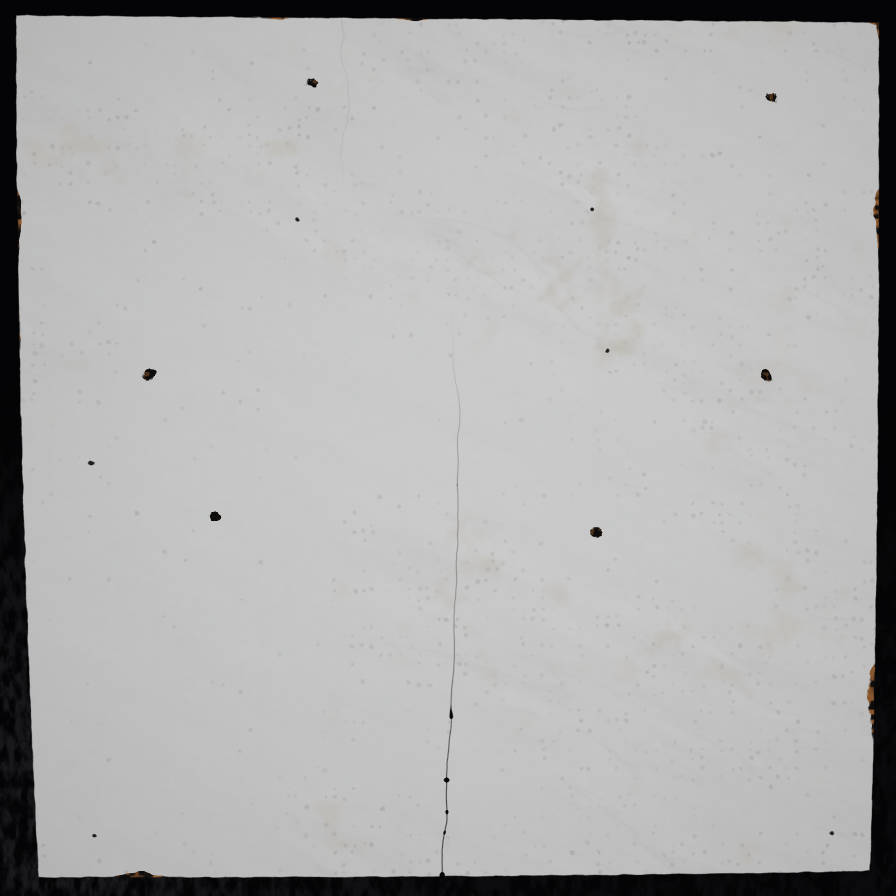
Write a Shadertoy shader that draws this texture.

```glsl
// A worn, pale painted square panel with a hairline crack, holes and chipped edges on black.
const vec3 PAINT = vec3(0.789, 0.790, 0.791);
const vec3 BACKDROP = vec3(0.016, 0.013, 0.018);
const vec3 DUST = vec3(0.10, 0.10, 0.115);
const vec3 VOID_DARK = vec3(0.06, 0.05, 0.045);
const vec3 BROWN_CORE = vec3(0.36, 0.23, 0.12);
const vec3 STAIN = vec3(0.72, 0.69, 0.63);
const vec2 LIGHT_CENTER = vec2(0.54, 0.54);
const float LIGHT_FALLOFF = 0.17;
const float STREAK_ANGLE = -0.42;
const float STREAK_DEPTH = 0.022;
const float PIT_CELLS = 95.0;
const float PIT_DEPTH = 0.075;
const float HOLE_RADIUS = 0.0075;
const float CRACK_TOP = 0.68;
const int HOLE_COUNT = 6;

float hash(vec2 p) {
    return fract(sin(dot(p, vec2(127.1, 311.7))) * 43758.5453);
}

float noise(vec2 p) {
    vec2 i = floor(p), f = fract(p);
    f = f * f * (3.0 - 2.0 * f);
    return mix(mix(hash(i), hash(i + vec2(1, 0)), f.x),
               mix(hash(i + vec2(0, 1)), hash(i + vec2(1, 1)), f.x), f.y);
}

float fbm(vec2 p) {
    float sum = 0.0, amp = 0.533;
    for (int i = 0; i < 4; i++) {
        sum += amp * noise(p);
        p = p * 2.03 + 17.3;
        amp *= 0.5;
    }
    return sum;
}

// Coverage of a shape from its signed distance, negative inside
float cover(float d, float aa) {
    return 1.0 - smoothstep(-aa, aa, d);
}

// Distance inward from the slightly warped panel outline
float panelInset(vec2 p) {
    float low = 1.0 - p.y;
    float left = p.x - 0.018 - 0.026 * low * low;
    float right = 0.981 - 0.011 * low * low * low - p.x;
    float top = 0.983 - 0.008 * p.x - p.y;
    float bottom = p.y - 0.021 - 0.008 * p.x * p.x * p.x;
    return min(min(left, right), min(top, bottom));
}

// One jittered dot per cell, kept with the given probability
float dots(vec2 p, float cells, float keep, float radius, float aa) {
    vec2 cell = floor(p * cells);
    vec2 center = 0.25 + 0.5 * vec2(hash(cell + 3.1), hash(cell + 8.7));
    vec2 q = (fract(p * cells) - center) / cells;
    float size = radius * mix(0.5, 1.0, hash(cell + 5.9));
    float wobble = (noise(p * 300.0) - 0.5) * radius * 0.7;
    return cover(length(q) + wobble - size, aa) * step(hash(cell), keep);
}

vec3 paintSurface(vec2 p, float aa) {
    float c = cos(STREAK_ANGLE), s = sin(STREAK_ANGLE);
    vec2 along = vec2(c * p.x + s * p.y, c * p.y - s * p.x);
    along.y += 0.05 * fbm(p * 5.0);
    vec2 light = p - LIGHT_CENTER;
    float shade = -LIGHT_FALLOFF * dot(light, light);

    // Brushed streaks, thin veins and fine grain
    float wear = smoothstep(0.42, 0.7, fbm(along * vec2(3.0, 7.0) + 4.0));
    float streak = fbm(along * vec2(7.0, 38.0));
    float vein = 1.0 - smoothstep(0.0, 0.035, abs(fbm(along * vec2(4.0, 17.0) + 9.0) - 0.5));
    shade += STREAK_DEPTH * (streak - 0.5) * (0.5 + wear);
    shade -= 0.012 * vein * wear;
    shade += 0.012 * (fbm(p * 130.0) - 0.5);

    // Shallow pits gathered in worn bands
    float pits = dots(p, PIT_CELLS, 0.03 + 0.35 * wear, 0.0026, aa * 1.3);
    shade -= PIT_DEPTH * pits * noise(p * 40.0);
    vec3 color = PAINT + shade;
    float stain = wear * smoothstep(0.6, 0.85, fbm(p * 24.0 + 31.0));
    return mix(color, STAIN, 0.4 * stain);
}

// Meandering hairline that opens into black gaps toward the bottom
vec3 addCracks(vec3 color, vec2 p, float aa) {
    float x = 0.503 + 0.009 * sin((p.y - 0.22) * 6.8) + 0.009 * (fbm(vec2(p.y * 22.0, 2.0)) - 0.5);
    float d = abs(p.x - x);
    float fade = 1.0 - smoothstep(0.42, CRACK_TOP, p.y);
    float depth = fade * mix(0.8, 0.32, smoothstep(0.08, 0.35, p.y));
    color = mix(color, VOID_DARK, depth * cover(d - 0.0005, aa));
    float gate = mix(0.5, 0.95, clamp(p.y / 0.32, 0.0, 1.0));
    float gap = 0.0032 * smoothstep(gate, gate + 0.2, noise(vec2(p.y * 85.0, 3.0)));
    color = mix(color, VOID_DARK * 0.6, cover(d - gap, aa) * smoothstep(0.0, 0.001, gap));

    float hairX = 0.355 + 0.04 * fbm(vec2(p.y * 11.0, 6.0));
    float hair = cover(abs(p.x - hairX) - 0.0005, aa) * smoothstep(0.76, 0.86, p.y);
    return mix(color, color * 0.93, hair);
}

vec3 addHoles(vec3 color, vec2 p, float aa) {
    vec3 inside = mix(VOID_DARK, BROWN_CORE, 0.8 * smoothstep(0.5, 0.8, noise(p * 230.0)));
    for (int i = 0; i < HOLE_COUNT; i++) {
        float id = float(i);
        vec2 jitter = vec2(hash(vec2(id, 1.7)), hash(vec2(id, 4.3))) - 0.5;
        vec2 center = vec2(0.25 + 0.52 * mod(id, 2.0), 0.42 + 0.22 * floor(id * 0.5)) + jitter * vec2(0.22, 0.12);
        float size = HOLE_RADIUS * mix(0.65, 1.0, hash(vec2(id, 9.1)));
        float rough = (fbm(p * 130.0 + id) - 0.5) * 0.012;
        color = mix(color, inside, cover(length((p - center) * vec2(1.0, 1.15)) + rough - size, aa));
    }
    return mix(color, VOID_DARK, 0.9 * dots(p, 7.0, 0.1, 0.0032, aa));
}

void mainImage(out vec4 fragColor, in vec2 fragCoord) {
    vec2 p = fragCoord / iResolution.xy;
    float aa = 0.9 / min(iResolution.x, iResolution.y);

    // Dusty cloth showing at the lower left
    float dusty = (1.0 - smoothstep(0.15, 0.6, p.y)) * (1.0 - 0.7 * smoothstep(0.0, 0.7, p.x));
    vec3 backdrop = mix(BACKDROP, DUST, dusty * smoothstep(0.3, 0.75, fbm(p * vec2(150.0, 70.0))));

    vec3 panel = addHoles(addCracks(paintSurface(p, aa), p, aa), p, aa);

    // Chips bare the brown core along the rim
    float inset = panelInset(p) + 0.0025 * (fbm(p * 70.0) - 0.5);
    float chip = 0.013 * smoothstep(0.72, 0.88, noise(p * 13.0 + 2.0)) * fbm(p * 75.0);
    vec3 core = mix(VOID_DARK, BROWN_CORE * 1.5, smoothstep(0.25, 0.7, noise(p * 190.0)));
    panel = mix(panel, core, cover(inset - chip, aa) * smoothstep(0.0, 0.002, chip));
    fragColor = vec4(mix(backdrop, panel, cover(-inset, aa)), 1.0);
}
```
